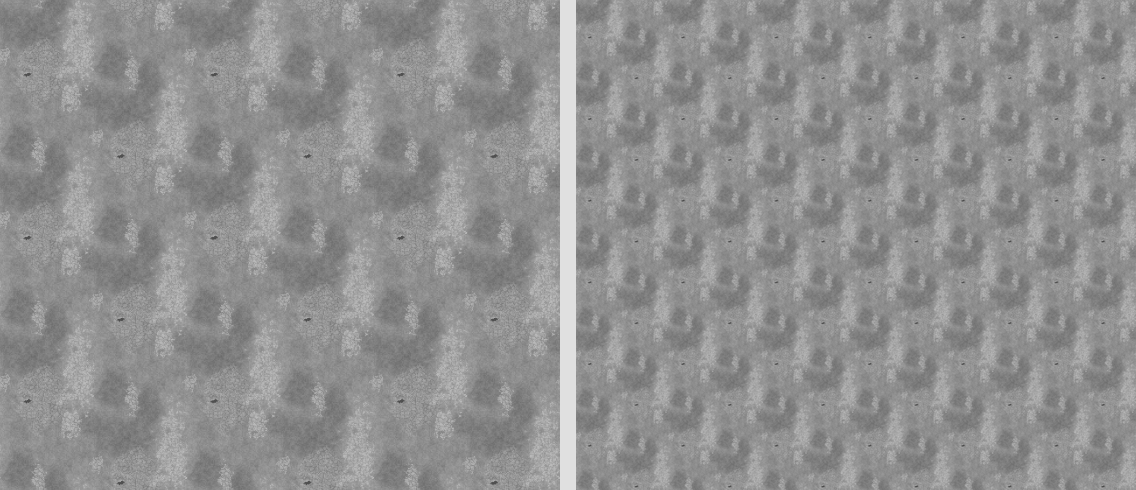
Left: one tile. Right: repeated 2 by 2.
This texture is drawn by a WebGL 1 fragment shader. Its source:

```glsl
precision highp float;
// Weathered grey concrete: stains, flaking plaster and fine cracks in a half-drop repeat.
uniform vec2 u_resolution;

const vec2 REPEATS = vec2(6.0, 3.0);   // columns across, tiles down
const vec2 TILE = vec2(1.0, 1.75);     // tile size in column widths
const float DROP = 0.5;                // each column slips by half a tile
const float BASE = 0.555;
const float LIGHT = 0.61;
const float DARK = 0.485;
const float FLAKE = 0.70;
const float CHIP = 0.24;
const float WARP = 0.13;
const float GRAIN = 0.13;
const float MOTTLE = 0.14;
const vec2 COARSE = vec2(8.0, 14.0);   // noise cells per tile, rows even
const vec2 FINE = vec2(24.0, 42.0);
const vec2 STREAK = vec2(16.0, 8.0);
const vec2 GRIT = vec2(80.0, 140.0);

// Hash of a grid point, folded into a single half-drop tile
vec2 hash(vec2 i, vec2 n) {
  float column = floor((i.x + 0.5) / n.x);
  i -= column * n * vec2(1.0, DROP);
  i.y -= n.y * floor((i.y + 0.5) / n.y);
  i = floor(i + 0.5);
  vec3 h = fract(vec3(i.xyx + n.x * 0.37) * vec3(0.1031, 0.1030, 0.0973));
  h += dot(h, h.yzx + 33.33);
  return fract((h.xx + h.yz) * h.zy);
}

float noise(vec2 p, vec2 n) {
  vec2 g = p / TILE * n;
  vec2 i = floor(g), f = fract(g);
  f = f * f * (3.0 - 2.0 * f);
  float low = mix(hash(i, n).x, hash(i + vec2(1.0, 0.0), n).x, f.x);
  float high = mix(hash(i + vec2(0.0, 1.0), n).x, hash(i + 1.0, n).x, f.x);
  return mix(low, high, f.y);
}

float fbm(vec2 p, vec2 n) {
  float sum = 0.0, weight = 0.5;
  for (int k = 0; k < 3; k++) {
    sum += weight * noise(p, n);
    n *= 2.0;
    weight *= 0.6;
  }
  return sum / 0.98;
}

// Gap between the two nearest cell centres: zero along the cracks
float crackle(vec2 p, vec2 n) {
  vec2 g = p / TILE * n;
  vec2 i = floor(g), f = fract(g);
  float first = 4.0, second = 4.0;
  for (int y = -1; y <= 1; y++) {
    for (int x = -1; x <= 1; x++) {
      vec2 o = vec2(float(x), float(y));
      float d = length(o + hash(i + o, n) - f);
      second = min(second, max(first, d));
      first = min(first, d);
    }
  }
  return second - first;
}

// Offset from the nearest repeat of a centre
vec2 nearest(vec2 p, vec2 centre) {
  vec2 d = p - centre;
  float column = floor(d.x / TILE.x + 0.5);
  d -= column * TILE * vec2(1.0, DROP);
  d.y -= TILE.y * floor(d.y / TILE.y + 0.5);
  return d;
}

// Soft ellipse: one in the middle, zero on the rim
float blob(vec2 p, vec2 centre, vec2 radii) {
  return max(1.0 - length(nearest(p, centre) / radii), -0.75);
}

void main() {
  vec2 uv = gl_FragCoord.xy / u_resolution;
  vec2 p = vec2(uv.x, 1.0 - uv.y) * REPEATS * TILE;

  float cloud = fbm(p, COARSE) - 0.5;
  float fine = fbm(p, FINE) - 0.5;
  float streak = noise(p, STREAK) - 0.5;
  float grit = noise(p, GRIT) - 0.5;
  vec2 q = p + WARP * vec2(cloud, fbm(p + vec2(0.31, 0.57), COARSE) - 0.5);

  // Damp stains
  float stain = blob(q, vec2(0.21, 1.54), vec2(0.19));
  stain = max(stain, blob(q, vec2(-0.04, 0.17), vec2(0.15)));
  stain = max(stain, blob(q, vec2(0.25, 0.30), vec2(0.24, 0.20)));
  stain = max(stain, blob(q, vec2(0.48, 0.27), vec2(0.20)));
  stain = max(stain, blob(q, vec2(0.58, 0.00), vec2(0.14, 0.26)));
  float damp = smoothstep(-0.22, 0.32, stain + 0.7 * cloud + 0.3 * fine);

  // Pale column, worn patch and bare flakes
  float column = blob(q, vec2(0.84, 0.47), vec2(0.20, 0.68));
  float worn = blob(q, vec2(0.47, 0.76), vec2(0.28, 0.36));
  float bare = max(column - 0.25, blob(q, vec2(0.42, 1.64), vec2(0.06, 0.19)));
  bare = max(bare, blob(q, vec2(0.74, 1.05), vec2(0.12, 0.16)));
  bare = max(bare, blob(q, vec2(0.04, 0.60), vec2(0.07, 0.10)));
  float glow = smoothstep(-0.6, 0.5, column + 0.6 * cloud);
  float flakes = smoothstep(-0.05, 0.25, bare + 1.3 * fine + 0.9 * cloud);
  float speckle = smoothstep(-0.1, 0.2, worn + 0.5 * cloud);
  float plates = smoothstep(0.03, 0.35, crackle(p + 0.03 * fine, FINE));

  // Layers of tone
  float tone = mix(BASE, LIGHT, glow);
  tone = mix(tone, DARK, damp * (1.0 - 0.5 * glow));
  tone += 0.05 * speckle * (plates - 0.5) + 0.02 * speckle;
  tone = mix(tone, FLAKE, flakes * (0.2 + 0.5 * plates));
  tone += MOTTLE * (0.5 * cloud + 0.6 * fine) + 0.02 * streak;
  tone += GRAIN * grit * (0.45 + 0.35 * max(flakes, speckle));

  // Small slanted chip
  vec2 d = nearest(p, vec2(0.295, 0.80));
  d.y += 0.4 * d.x + 0.04 * fine;
  float chip = 1.0 - smoothstep(0.5, 1.3, length(d / vec2(0.045, 0.012)));
  tone = mix(tone, CHIP, 0.8 * chip);

  gl_FragColor = vec4(vec3(tone), 1.0);
}
```
